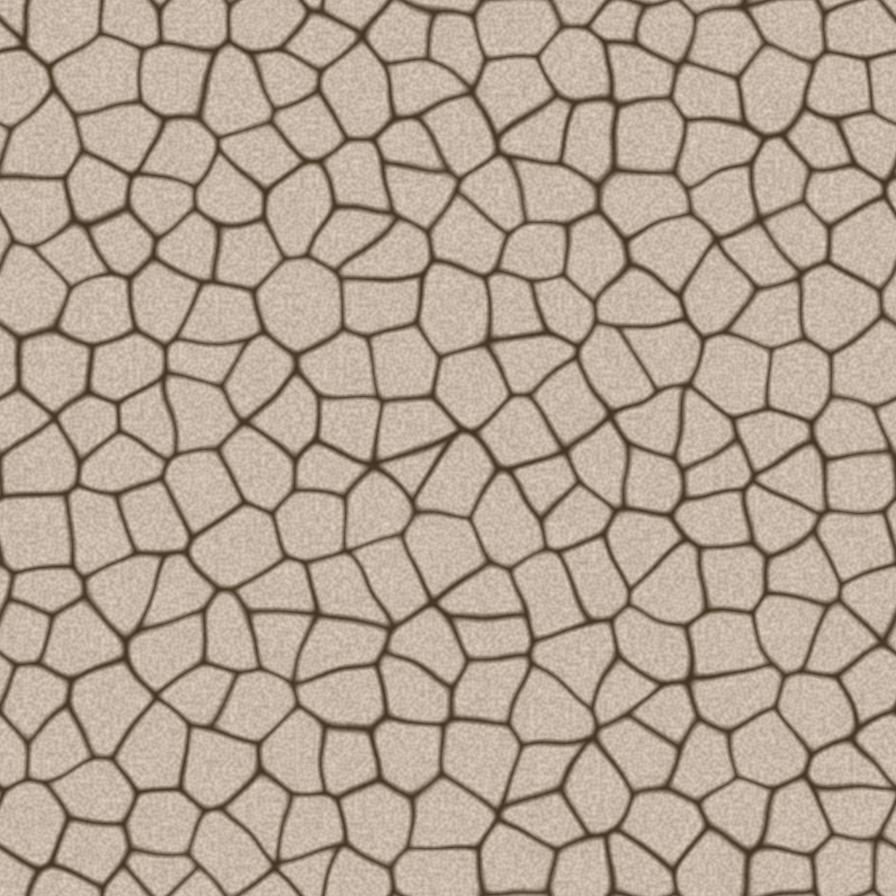
This texture is drawn by a WebGL 1 fragment shader. Its source:

```glsl
precision highp float;
// Seamless crazy paving: rounded beige flagstones with thin dark brown joints.

uniform vec2 u_resolution;

const vec2 STONE_GRID = vec2(13.0, 16.0); // row count stays even for the stagger
const float JITTER = 0.8;
const float CORNER_ROUNDING = 0.0024;
const vec3 JOINT_COLOR = vec3(0.28, 0.22, 0.15);
const vec3 STONE_COLOR = vec3(0.785, 0.724, 0.664);

vec2 wrapCell(vec2 cell, vec2 period) {
  return floor(mod(cell + 0.5, period));
}

vec2 hash2(vec2 p) {
  vec3 q = fract(p.xyx * vec3(0.1031, 0.1030, 0.0973));
  q += dot(q, q.yzx + 33.33);
  return fract((q.xx + q.yz) * q.zy);
}

// Gradient noise that wraps after `period` cells, about -0.7 to 0.7.
float cornerSlope(vec2 cell, vec2 corner, vec2 local, float period, float seed) {
  float angle = 6.28318 * hash2(wrapCell(cell + corner, vec2(period)) + seed).x;
  return dot(vec2(cos(angle), sin(angle)), local - corner);
}

float gradientNoise(vec2 uv, float period, float seed) {
  vec2 p = uv * period;
  vec2 cell = floor(p);
  vec2 f = p - cell;
  vec2 w = f * f * f * (f * (f * 6.0 - 15.0) + 10.0);
  float a = cornerSlope(cell, vec2(0.0, 0.0), f, period, seed);
  float b = cornerSlope(cell, vec2(1.0, 0.0), f, period, seed);
  float c = cornerSlope(cell, vec2(0.0, 1.0), f, period, seed);
  float d = cornerSlope(cell, vec2(1.0, 1.0), f, period, seed);
  return mix(mix(a, b, w.x), mix(c, d, w.x), w.y);
}

// Jittered stone centre in canvas units; odd rows shift by half a stone.
vec2 stoneCenter(vec2 cell, vec2 grid, float jitter) {
  vec2 offset = 0.5 + jitter * (hash2(wrapCell(cell, grid) + 7.0) - 0.5);
  offset.x += 0.5 * mod(cell.y, 2.0) - 0.25;
  return (cell + offset) / grid;
}

// Distance to the nearest joint, with a soft minimum that rounds the corners.
float jointDistance(vec2 uv, vec2 grid, float jitter, float rounding) {
  vec2 base = floor(uv * grid);
  vec2 homeCell = base;
  vec2 toHome = vec2(0.0);
  float nearest = 10.0;
  for (int y = -2; y <= 2; y++) {
    for (int x = -2; x <= 2; x++) {
      vec2 cell = base + vec2(float(x), float(y));
      vec2 toCenter = stoneCenter(cell, grid, jitter) - uv;
      float squared = dot(toCenter, toCenter);
      if (squared < nearest) {
        nearest = squared;
        homeCell = cell;
        toHome = toCenter;
      }
    }
  }
  float sum = 0.0;
  for (int y = -2; y <= 2; y++) {
    for (int x = -2; x <= 2; x++) {
      if (x == 0 && y == 0) continue;
      vec2 cell = homeCell + vec2(float(x), float(y));
      vec2 toOther = stoneCenter(cell, grid, jitter) - uv;
      float edge = dot(0.5 * (toHome + toOther), normalize(toOther - toHome));
      sum += exp(-edge / rounding);
    }
  }
  return -rounding * log(max(sum, 1e-20));
}

// Fine sandy speckle with a little broader mottling.
float stoneGrain(vec2 uv) {
  return 0.11 * gradientNoise(uv, 230.0, 11.0)
       + 0.06 * gradientNoise(uv, 117.0, 23.0)
       + 0.02 * gradientNoise(uv, 29.0, 37.0);
}

void main() {
  vec2 uv = gl_FragCoord.xy / u_resolution;

  // Bend the joints slightly and vary their width.
  vec2 bend = vec2(gradientNoise(uv, 17.0, 41.0), gradientNoise(uv, 17.0, 59.0));
  float joint = jointDistance(uv + 0.009 * bend, STONE_GRID, JITTER, CORNER_ROUNDING);
  joint += 0.0016 * gradientNoise(uv, 11.0, 71.0);

  // Soft shading rises from the joint to the flat, grainy face.
  float face = smoothstep(-0.0013, 0.0064, joint);
  vec3 color = mix(JOINT_COLOR, STONE_COLOR, face);
  color += stoneGrain(uv) * mix(0.25, 1.0, face);

  gl_FragColor = vec4(color, 1.0);
}
```
